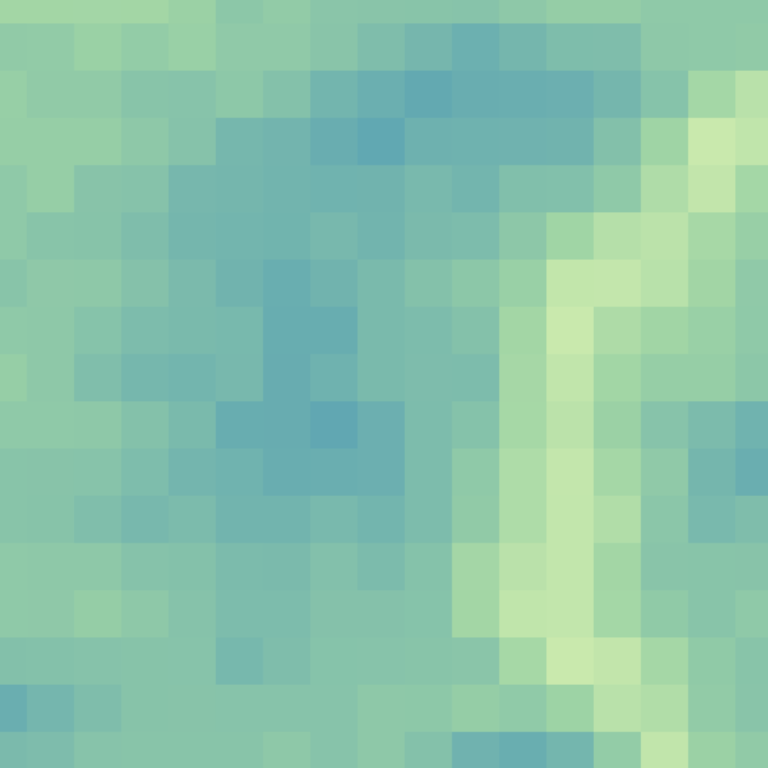
This texture is drawn by a Shadertoy shader. Its source:

```glsl
// Mosaic of flat square tiles: a blue basin, green plains and a pale yellow ridge.
#define CELL 0.0615              // tile side
#define OFFSET vec2(0.035, 0.047) // first full tile corner
#define SOFTNESS 0.002           // width of tile borders
#define LEVELS 11.0              // tone steps
#define DRIFT 0.3                // share of unstepped tone
#define BASE_TONE 0.42
#define ROUGHNESS 0.30           // tone noise
#define WARP 0.09                // outline noise
#define BLUE vec3(0.37, 0.65, 0.70)
#define GREEN vec3(0.62, 0.83, 0.645)
#define YELLOW vec3(0.80, 0.92, 0.68)

float hash(vec2 p) {
    vec3 q = fract(p.xyx * 0.1031);
    q += dot(q, q.yzx + 33.33);
    return fract((q.x + q.y) * q.z);
}

float valueNoise(vec2 p) {
    vec2 i = floor(p), f = fract(p);
    f = f * f * (3.0 - 2.0 * f);
    return mix(mix(hash(i), hash(i + vec2(1, 0)), f.x),
               mix(hash(i + vec2(0, 1)), hash(i + 1.0), f.x), f.y);
}

float blob(vec2 p, vec2 centre, vec2 radius) {
    vec2 d = (p - centre) / radius;
    return exp(-dot(d, d));
}

// Broad relief: 0 is deep blue, 1 is pale yellow.
float relief(vec2 p) {
    float ridgeX = 0.71 + 1.2 * (p.y - 0.36) * (p.y - 0.36);
    float ridge = (p.x - ridgeX) / 0.095;
    float tone = BASE_TONE + 0.52 * exp(-ridge * ridge);
    tone -= 0.36 * blob(p, vec2(0.39, 0.52), vec2(0.19, 0.30));
    tone -= 0.32 * blob(p, vec2(0.62, 0.83), vec2(0.22, 0.11));
    tone -= 0.34 * blob(p, vec2(1.00, 0.43), vec2(0.09, 0.10));
    tone -= 0.32 * blob(p, vec2(0.00, 0.04), vec2(0.10, 0.10));
    tone -= 0.45 * blob(p, vec2(0.68, 0.02), vec2(0.12, 0.06));
    tone += 0.20 * blob(p, vec2(0.14, 1.00), vec2(0.30, 0.08));
    return tone;
}

vec3 tileColor(vec2 cell) {
    vec2 p = (cell + 0.5) * CELL + OFFSET;
    vec2 wobble = vec2(valueNoise(cell * 0.6 + 40.5), valueNoise(cell * 0.6 + 80.5)) - 0.5;
    float smoothTone = relief(p + WARP * wobble);
    float grain = valueNoise(cell * vec2(0.42, 0.65) + 17.3) - 0.5;
    grain += 0.3 * (hash(cell + 60.0) - 0.5);
    float tone = smoothTone + ROUGHNESS * grain;
    float stepped = floor(tone * LEVELS + 0.5) / LEVELS;
    tone = clamp(mix(stepped, smoothTone, DRIFT), 0.02, 1.0);
    return tone < 0.58 ? mix(BLUE, GREEN, tone / 0.58)
                       : mix(GREEN, YELLOW, (tone - 0.58) / 0.42);
}

void mainImage(out vec4 fragColor, in vec2 fragCoord) {
    float side = min(iResolution.x, iResolution.y);
    vec2 grid = (fragCoord / side - OFFSET) / CELL;

    // Blend the four tiles around the nearest corner for smooth borders.
    vec2 corner = floor(grid + 0.5);
    float border = max(SOFTNESS, 1.0 / side) / CELL;
    vec2 blend = clamp((grid - corner) / border + 0.5, 0.0, 1.0);
    vec3 lower = mix(tileColor(corner - 1.0), tileColor(corner - vec2(0, 1)), blend.x);
    vec3 upper = mix(tileColor(corner - vec2(1, 0)), tileColor(corner), blend.x);
    fragColor = vec4(mix(lower, upper, blend.y), 1.0);
}
```
